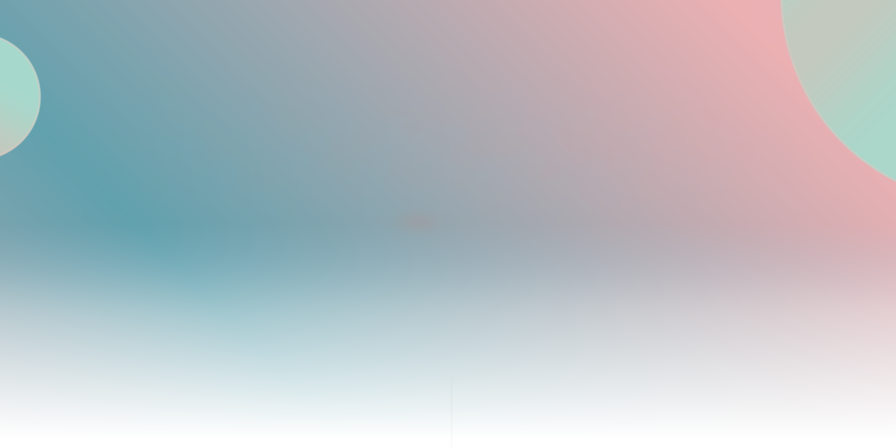
Write a WebGL 1 fragment shader that draws this background.

```glsl
precision highp float;
// Teal to pink diagonal gradient with two mint discs, fading to white below.
uniform vec2 u_resolution;

const vec3 TEAL = vec3(0.38, 0.63, 0.68);
const vec3 PINK = vec3(0.92, 0.69, 0.70);
const vec3 MINT = vec3(0.65, 0.85, 0.80);
const vec3 SAND = vec3(0.78, 0.78, 0.74);
const vec3 RIM = vec3(0.90, 0.78, 0.76);
const vec3 MIST = vec3(0.74, 0.84, 0.90);
const vec3 RUST = vec3(0.68, 0.57, 0.55);

// Pseudo-random unit vector for a lattice cell.
vec2 cellGradient(vec2 cell) {
  float angle = 6.2832 * fract(sin(dot(cell, vec2(127.1, 311.7))) * 4375.85);
  return vec2(cos(angle), sin(angle));
}

float cornerValue(vec2 cell, vec2 local, vec2 corner) {
  return dot(cellGradient(cell + corner), local - corner);
}

float gradientNoise(vec2 p) {
  vec2 cell = floor(p);
  vec2 f = fract(p);
  vec2 w = f * f * f * (f * (f * 6.0 - 15.0) + 10.0);
  float low = mix(cornerValue(cell, f, vec2(0.0)),
                  cornerValue(cell, f, vec2(1.0, 0.0)), w.x);
  float high = mix(cornerValue(cell, f, vec2(0.0, 1.0)),
                   cornerValue(cell, f, vec2(1.0)), w.x);
  return mix(low, high, w.y);
}

// Soft elliptical spot, 1 at its centre.
float softSpot(vec2 p, vec2 center, vec2 size) {
  vec2 q = (p - center) / size;
  return exp(-dot(q, q));
}

// Filled disc with a thin pale rim.
vec3 paintDisc(vec3 under, vec2 p, vec2 center, float radius, vec3 fill, float pixel) {
  float d = length(p - center) - radius;
  float inside = 1.0 - smoothstep(-pixel, pixel, d);
  float rim = 1.0 - smoothstep(0.0, 0.005, abs(d + 0.002));
  return mix(under, mix(fill, RIM, 0.45 * rim), inside);
}

// Diagonal gradient, reflected beyond its teal end.
vec3 diagonalGradient(vec2 p) {
  float t = abs(p.x + p.y - 0.8) / 1.82;
  return mix(TEAL, PINK, min(t, 1.0));
}

void main() {
  // The canvas spans 2 by 1 units.
  vec2 p = gl_FragCoord.xy / u_resolution * vec2(2.0, 1.0);
  float pixel = 1.0 / u_resolution.y;

  // Backdrop with faint mottling across the middle.
  vec3 color = diagonalGradient(p);
  float mottling = gradientNoise(p * vec2(10.0, 14.0)) + 0.5 * gradientNoise(p * 29.0);
  float band = softSpot(p, vec2(1.0, 0.66), vec2(0.75, 0.16));
  color += vec3(0.012, -0.006, -0.010) * mottling * band;
  color = mix(color, RUST, 0.28 * softSpot(p, vec2(0.935, 0.505), vec2(0.045, 0.022)));

  // Corner discs.
  vec3 smallFill = mix(SAND, MINT, smoothstep(0.62, 0.84, p.y + 0.5 * p.x));
  color = paintDisc(color, p, vec2(-0.051, 0.784), 0.142, smallFill, pixel);
  float slant = p.x - p.y + 1.0;
  float sandiness = 1.0 - smoothstep(0.0, 0.38, abs(slant - 1.90));
  vec3 largeFill = mix(MINT, SAND, 0.15 + 0.75 * sandiness);
  color = paintDisc(color, p, vec2(2.211, 1.013), 0.469, largeFill, pixel);

  // Lower fade, lightly tinted before it reaches white.
  float fade = clamp((0.5 - p.y) / 0.48, 0.0, 1.0);
  color = mix(color, mix(MIST, vec3(1.0), smoothstep(0.0, 0.45, fade)), fade);

  // Hairline near the foot.
  float hairline = 1.0 - smoothstep(0.0, 0.004, abs(p.x - 1.008));
  color -= 0.02 * hairline * (1.0 - smoothstep(0.12, 0.18, p.y));

  gl_FragColor = vec4(color, 1.0);
}
```
